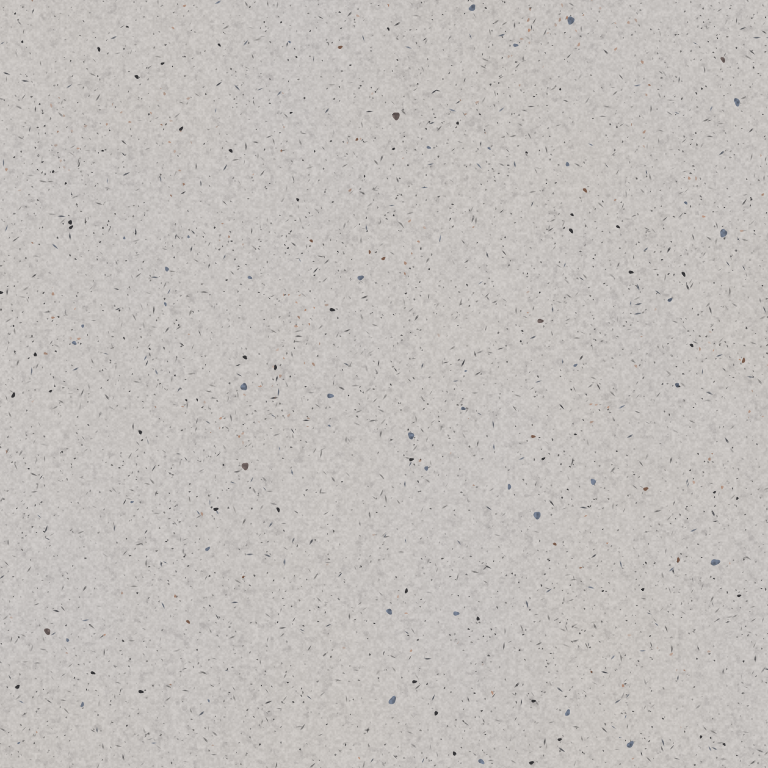
Give the GLSL for this texture, as a three.js fragment shader.

```glsl
// Pale warm-grey concrete with faint vertical streaks and fine grain.
// Value noise tints the ground; freely jittered cell layers scatter pores,
// slivers, rust flecks and a few larger blue-grey or black chips.
varying vec2 vUv;

float hash(vec2 p) {
  vec3 q = fract(p.xyx * vec3(0.1031, 0.1030, 0.0973));
  q += dot(q, q.yzx + 33.33);
  return fract((q.x + q.y) * q.z);
}

float noise(vec2 p) {
  vec2 i = floor(p), f = fract(p);
  f = f * f * (3.0 - 2.0 * f);
  vec2 e = vec2(0.0, 1.0);
  return mix(mix(hash(i), hash(i + e.yx), f.x),
             mix(hash(i + e.xy), hash(i + e.yy), f.x), f.y);
}

float fbm(vec2 p) {
  float sum = 0.0, gain = 0.5;
  for (int i = 0; i < 4; i++) {
    sum += gain * noise(p);
    p = p * 2.03 + 17.3;
    gain *= 0.5;
  }
  return sum / 0.9375;
}

// Strongest grain among the 3 by 3 nearest cells: x is coverage, yz random picks.
vec3 grains(vec2 uv, float cells, float keep, vec2 radius, float seed) {
  vec3 best = vec3(0.0);
  for (int k = 0; k < 9; k++) {
    vec2 id = floor(uv * cells) + vec2(mod(float(k), 3.0), floor(float(k) / 3.0)) - 1.0;
    vec2 key = id + seed * 37.0 + 50.0;
    if (hash(key + 23.5) > keep) continue;
    vec2 jitter = vec2(hash(key + 3.1), hash(key + 71.7));
    vec2 p = uv - (id + jitter) / cells;

    float turn = 6.2832 * hash(key + 11.3);
    p = mat2(cos(turn), sin(turn), -sin(turn), cos(turn)) * p;
    vec2 r = radius * mix(0.6, 1.3, hash(key + 19.9));
    vec2 q = p / r;
    float angle = atan(q.y, q.x + 0.00001);
    float outline = 1.0 + 0.12 * sin(2.0 * angle + turn) + 0.10 * sin(3.0 * angle + 2.0 * turn);
    float d = (length(q) - outline) * min(r.x, r.y);
    float cover = 1.0 - smoothstep(-0.0008, 0.0008, d);
    if (cover > best.x) best = vec3(cover, hash(key + 29.1), hash(key + 131.7));
  }
  return best;
}

// Ground tone: clouds, trowel streaks, small smudges and fine grain.
vec3 ground(vec2 uv) {
  float cloud = fbm(uv * 5.0);
  float streak = noise(vec2(uv.x * 42.0, uv.y * 3.0)) + noise(vec2(uv.x * 13.0, uv.y * 2.0));
  float grain = noise(uv * 260.0) + noise(uv * 490.0 + 9.0) - 1.0;
  float smudge = smoothstep(0.58, 0.85, fbm(uv * 130.0 + 4.0));
  vec3 color = mix(vec3(0.785, 0.767, 0.749), vec3(0.774, 0.761, 0.755), cloud);
  color += 0.007 * (streak - 1.0) + 0.010 * (cloud - 0.5) + 0.050 * grain;
  return color - smudge * vec3(0.055, 0.055, 0.052);
}

void main() {
  vec2 uv = vUv;
  vec3 color = ground(uv);
  float crowd = smoothstep(0.25, 0.75, fbm(uv * 9.0 + 31.0));

  vec3 black = vec3(0.13, 0.13, 0.14);
  vec3 grey = vec3(0.42, 0.41, 0.40);
  vec3 blue = vec3(0.37, 0.41, 0.48);
  vec3 rust = vec3(0.70, 0.49, 0.38);

  // Pinhole pores: most are faint, a few are dark.
  for (int i = 0; i < 2; i++) {
    float k = float(i);
    vec3 pore = grains(uv + 0.37 * k, 125.0 - 30.0 * k, 0.12 + 0.12 * crowd,
                       vec2(0.0011, 0.0008), 1.0 + k);
    color = mix(color, mix(black, grey, pore.y), pore.x * mix(0.2, 0.9, pore.z * pore.z));
  }

  // Thin slivers lying in every direction.
  for (int i = 0; i < 2; i++) {
    float k = float(i);
    vec3 sliver = grains(uv + 0.21 * k, 62.0 - 17.0 * k, 0.12 + 0.14 * crowd,
                         vec2(0.0027, 0.0008), 4.0 + k);
    vec3 tint = mix(grey, blue, step(0.8, sliver.y));
    color = mix(color, mix(black, tint, sliver.z), sliver.x * mix(0.2, 0.8, sliver.y));
  }

  // Rust flecks gather in a few loose clusters.
  float rusty = smoothstep(0.72, 0.90, noise(uv * 13.0 + 50.0));
  vec3 fleck = grains(uv, 80.0, 0.008 + 0.20 * rusty, vec2(0.0018, 0.0012), 7.0);
  color = mix(color, mix(rust, rust * 0.75, fleck.y), fleck.x * mix(0.2, 0.75, fleck.z));

  // Small dark stones, then the few larger chips.
  vec3 stone = grains(uv, 24.0, 0.12 + 0.08 * crowd, vec2(0.0025, 0.0017), 8.0);
  vec3 stoneTint = mix(black, mix(blue, rust * 0.6, step(0.85, stone.y)), step(0.6, stone.y));
  color = mix(color, stoneTint, 0.88 * stone.x);

  vec3 chip = grains(uv, 9.0, 0.30, vec2(0.0043, 0.0032), 9.0);
  vec3 chipTint = mix(blue, vec3(0.38, 0.33, 0.32), step(0.8, chip.y));
  chipTint *= 0.75 + 0.5 * noise(uv * 330.0);
  color = mix(color, chipTint, 0.9 * chip.x);

  gl_FragColor = vec4(color, 1.0);
}
```
